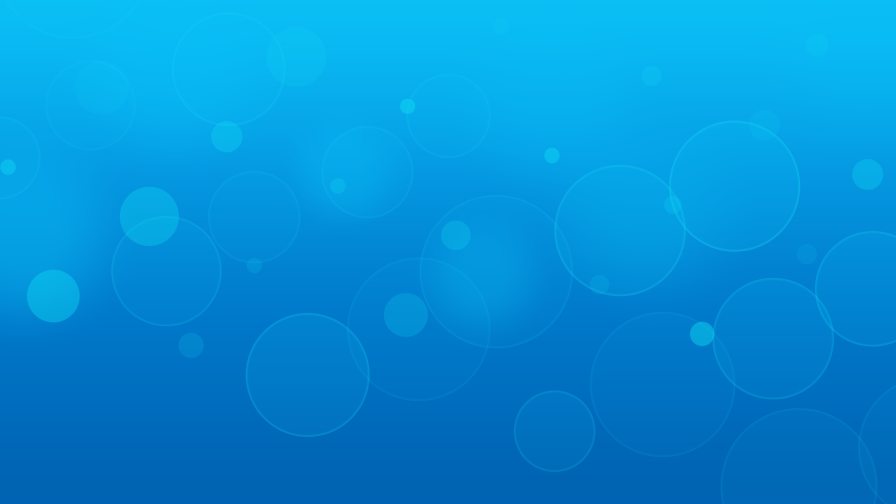
Reproduce this background procedurally as a WebGL 1 fragment shader.

```glsl
precision highp float;

// Translucent bubbles drifting over a cyan to deep blue vertical gradient.
// Blurred glows lie at the back, then large rimmed bubbles, then small discs;
// each layer is a loop that spreads its shapes evenly and jitters them by hash.

uniform vec2 u_resolution;

// Three random values in 0..1 from one number
vec3 hash3(float n) {
  vec3 p = fract(vec3(n) * vec3(0.1031, 0.1030, 0.0973));
  p += dot(p, p.yzx + 33.33);
  return fract((p.xxy + p.yzz) * p.zyx);
}

vec3 backdrop(float y) {
  vec3 color = mix(vec3(0.0, 0.39, 0.70), vec3(0.0, 0.47, 0.79), smoothstep(0.0, 0.42, y));
  color = mix(color, vec3(0.02, 0.62, 0.90), smoothstep(0.30, 0.78, y));
  return mix(color, vec3(0.04, 0.75, 0.96), smoothstep(0.62, 1.03, y));
}

// Anti-aliased disc coverage from a signed distance
float coverage(float dist, float pixel) {
  return 1.0 - smoothstep(-pixel, pixel, dist);
}

void main() {
  // Canvas height is one unit
  vec2 p = gl_FragCoord.xy / u_resolution.y;
  float aspect = u_resolution.x / u_resolution.y;
  float pixel = 0.75 / u_resolution.y;
  vec3 color = backdrop(p.y);

  // Soft glows, stronger to the left
  for (int i = 0; i < 7; i++) {
    float k = float(i);
    vec3 rnd = hash3(k + 11.0);
    vec2 center = vec2((k + rnd.x) / 7.0 * aspect, 0.45 + 0.55 * fract(k * 0.618 + 0.15));
    float radius = mix(0.13, 0.25, rnd.y);
    float glow = 1.0 - smoothstep(0.2 * radius, radius, length(p - center));
    color = mix(color, vec3(0.03, 0.75, 0.97), glow * mix(0.42, 0.18, k / 6.0));
  }

  // Large bubbles with a thin bright rim, along a falling diagonal
  for (int i = 0; i < 19; i++) {
    float k = float(i);
    vec3 rnd = hash3(k + 47.0);
    float x = (k + rnd.x) / 19.0 * (aspect + 0.1) - 0.02;
    float y = 0.83 - 0.36 * x + 0.72 * (fract(k * 0.618 + 0.3) - 0.5);
    float radius = mix(0.08, 0.165, rnd.y);
    float dist = length(p - vec2(x, y)) - radius;
    float inside = coverage(dist, pixel);
    float strength = mix(0.25, 1.0, rnd.z * rnd.z);
    float rim = inside * smoothstep(-0.006, -0.001, dist);
    float shade = 0.85 + 0.15 * (p.y - y) / radius;
    color = mix(color, vec3(0.02, 0.76, 0.96), inside * shade * strength * 0.23);
    color = mix(color, vec3(0.10, 0.84, 0.96), rim * strength * 0.36);
  }

  // Small flat discs, mostly in the upper half
  for (int i = 0; i < 22; i++) {
    float k = float(i);
    vec3 rnd = hash3(k + 131.0);
    vec2 center = vec2((k + rnd.x) / 22.0 * aspect, 0.30 + 0.67 * fract(k * 0.618 + 0.55));
    float radius = mix(0.015, 0.06, rnd.y * rnd.y);
    float inside = coverage(length(p - center) - radius, pixel);
    float strength = mix(0.10, 0.55, rnd.z * rnd.z);
    color = mix(color, vec3(0.05, 0.85, 0.95), inside * strength);
  }

  gl_FragColor = vec4(color, 1.0);
}
```
